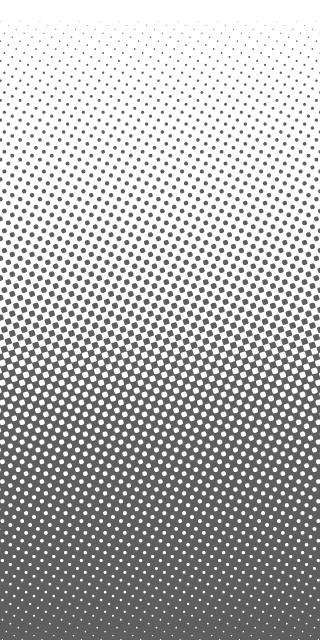
Give the GLSL for this pattern, as a Shadertoy shader.

```glsl
#define SCREEN_PERIOD 0.0138
#define SCREEN_ANGLE 0.4636
#define SCREEN_ANCHOR vec2(0.1858, 0.658)
#define WHITE_HEIGHT 0.974
#define MIDDLE_HEIGHT 0.456
#define DARK_HEIGHT -0.022
#define INK vec3(0.37)
#define PAPER vec3(1.0)
#define SUBSAMPLES 4

const float TAU = 6.2831853;

// Rotated cosine screen: dots, checkerboard, then inverted dots
float dotScreen(vec2 p) {
    float c = cos(SCREEN_ANGLE);
    float s = sin(SCREEN_ANGLE);
    vec2 q = p - SCREEN_ANCHOR;
    vec2 cell = vec2(c * q.x - s * q.y, s * q.x + c * q.y) / SCREEN_PERIOD;
    return 0.5 * (cos(TAU * cell.x) + cos(TAU * cell.y));
}

// Vertical threshold: 1 leaves paper, 0 is half ink, -1 is solid ink
float inkThreshold(float height) {
    float offset = height - MIDDLE_HEIGHT;
    float span = offset > 0.0 ? WHITE_HEIGHT - MIDDLE_HEIGHT
                              : MIDDLE_HEIGHT - DARK_HEIGHT;
    return offset / span;
}

void mainImage(out vec4 fragColor, in vec2 fragCoord) {
    // Average subpixel coverage for smooth edges, even where squares touch
    float coverage = 0.0;
    for (int j = 0; j < SUBSAMPLES; j++) {
        for (int i = 0; i < SUBSAMPLES; i++) {
            vec2 jitter = (vec2(i, j) + 0.5) / float(SUBSAMPLES) - 0.5;
            vec2 p = (fragCoord + jitter) / iResolution.y;
            coverage += step(inkThreshold(p.y), dotScreen(p));
        }
    }
    coverage /= float(SUBSAMPLES * SUBSAMPLES);
    fragColor = vec4(mix(PAPER, INK, coverage), 1.0);
}
```
